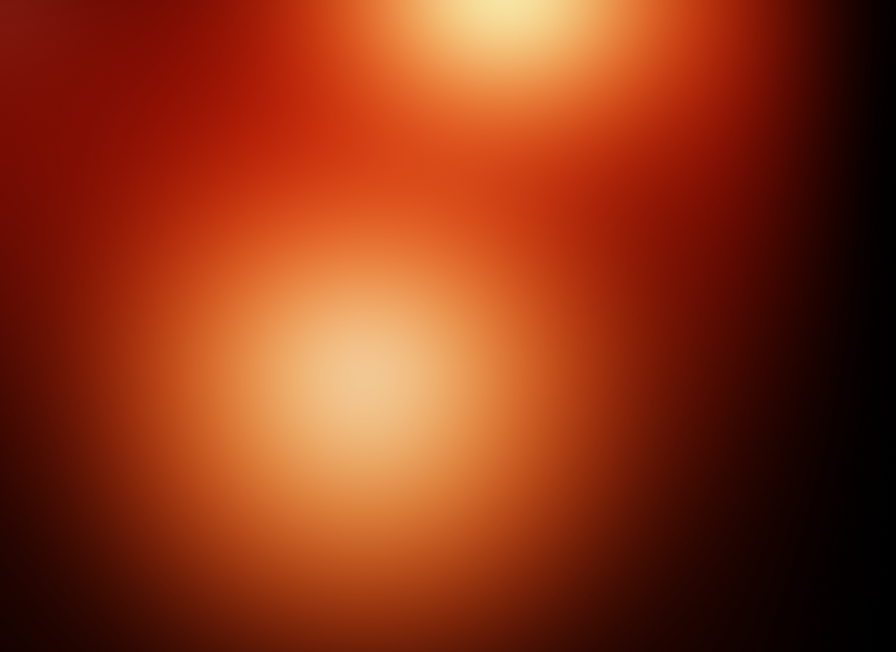
Write a WebGL 2 fragment shader that draws this background.

```glsl
#version 300 es
precision highp float;
// Two warm light glows over a dark red haze that fades to black on the right.

uniform vec2 u_resolution;
out vec4 fragColor;

// Positions and sizes are in canvas heights, origin at the lower left.
#define LOW_CENTER   vec2(0.559, 0.418)
#define LOW_RED      2.8
#define LOW_GREEN    0.765
#define TOP_CENTER   vec2(0.776, 1.018)
#define TOP_RED      2.9
#define TOP_GREEN    0.86
#define HAZE_HEIGHT  0.857
#define HAZE_SPREAD  0.394
#define HAZE_AMOUNT  0.55
#define SHADE_START  1.04
#define SHADE_END    1.38
#define GRAIN        0.004

float hash(vec2 p) {
    return fract(sin(dot(p, vec2(12.9898, 78.233))) * 43758.5453);
}

// Bell-shaped falloff with a separate spread on each axis
float glow(vec2 offset, vec2 spread) {
    vec2 q = offset / spread;
    return exp(-0.5 * dot(q, q));
}

void main() {
    vec2 p = gl_FragCoord.xy / u_resolution.y;
    vec2 low = p - LOW_CENTER;
    vec2 top = p - TOP_CENTER;

    // Red haze, strongest in the upper part and shaded at the right
    float band = (p.y - HAZE_HEIGHT) / HAZE_SPREAD;
    float haze = HAZE_AMOUNT * exp(-band * band) + 0.06;
    haze *= 1.0 - smoothstep(SHADE_START, SHADE_END, p.x);

    // Faint light in the upper left corner
    float corner = glow(p - vec2(0.0, 1.0), vec2(0.09));

    // Red reaches widest and saturates softly
    float redLight = LOW_RED * glow(low, vec2(0.224))
                   + TOP_RED * glow(top, vec2(0.188, 0.152))
                   + haze + 0.1 * corner;
    float red = 1.0 - exp(-redLight);

    // Green shapes the orange halos; the low one is tighter above its center
    float lowHeight = mix(0.215, 0.185, smoothstep(-0.05, 0.05, low.y));
    float green = LOW_GREEN * glow(low, vec2(0.21, lowHeight))
                + TOP_GREEN * glow(top, vec2(0.17, 0.143))
                + 0.07 * haze + 0.05 * corner;

    // Blue grows with green, and adds a pale core to the low glow
    float blue = 0.16 * green + 0.62 * green * green
               + 0.07 * glow(low, vec2(0.09)) + 0.03 * corner;

    // Fine grain hides banding
    vec3 color = vec3(red, green, blue);
    color += GRAIN * (hash(gl_FragCoord.xy) - 0.5);
    fragColor = vec4(clamp(color, 0.0, 1.0), 1.0);
}
```
